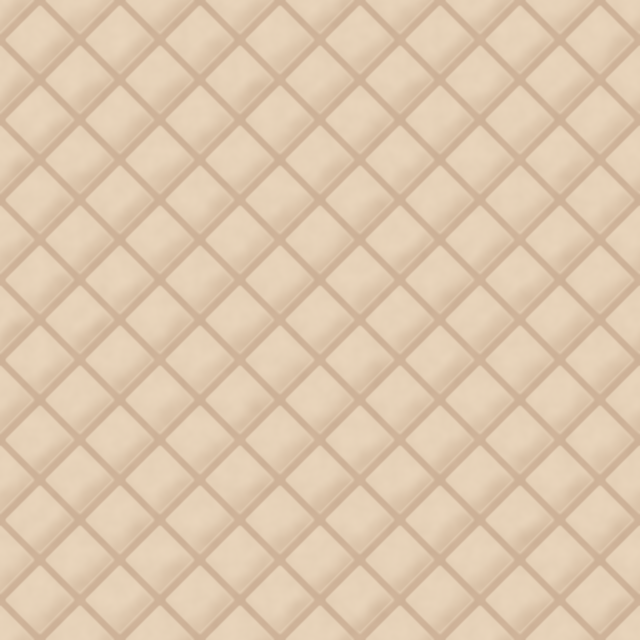
Give the GLSL for this pattern, as a WebGL 2 fragment shader.

```glsl
#version 300 es
precision highp float;
// Quilted cream lattice: square cushions turned 45 degrees, parted by tan seams.
// Each cushion is a rounded box, shaded toward its lower right side with a thin
// pale rim; wrapping gradient noise and a hash per cushion vary the tone softly.

#define REPEATS 8.0        // diamonds across and down
#define SEAM_WIDTH 0.115   // seam, in cushion sides
#define CORNER 0.045       // corner radius of a cushion
#define SEAM_SOFT 0.022    // softness of the seam edge
#define SHADE_DEPTH 0.85   // strength of the lower right shade
#define RIM_STRENGTH 0.55  // strength of the pale rim
#define VARIATION 0.30     // change of shade between cushions
#define MOTTLE 0.014       // strength of the soft mottling

uniform vec2 u_resolution;
out vec4 fragColor;

const vec3 CREAM = vec3(0.905, 0.825, 0.725);
const vec3 SHADE = vec3(0.832, 0.733, 0.628);
const vec3 SEAM  = vec3(0.808, 0.700, 0.598);
const vec3 RIM   = vec3(0.900, 0.815, 0.715);

float hash(vec2 p) {
    vec3 q = fract(p.xyx * vec3(0.1031, 0.1030, 0.0973));
    q += dot(q, q.yzx + 33.33);
    return fract((q.x + q.y) * q.z);
}

// Dot product of a hashed unit gradient with the offset from its lattice corner
float cornerSlope(vec2 cell, vec2 offset, float period) {
    float angle = 6.2832 * hash(mod(cell, period) + 7.0);
    return dot(vec2(cos(angle), sin(angle)), offset);
}

// Gradient noise that wraps after a whole number of cells
float wrapNoise(vec2 p, float period) {
    vec2 i = floor(p), f = fract(p);
    vec2 u = f * f * f * (f * (f * 6.0 - 15.0) + 10.0);
    vec2 e = vec2(1.0, 0.0);
    float low = mix(cornerSlope(i, f, period),
                    cornerSlope(i + e, f - e, period), u.x);
    float high = mix(cornerSlope(i + e.yx, f - e.yx, period),
                     cornerSlope(i + e.xx, f - e.xx, period), u.x);
    return mix(low, high, u.y);
}

float roundedBox(vec2 p, float halfSide, float radius) {
    vec2 q = abs(p) - halfSide + radius;
    return length(max(q, 0.0)) + min(max(q.x, q.y), 0.0) - radius;
}

void main() {
    vec2 uv = gl_FragCoord.xy / u_resolution;
    vec2 grid = uv * REPEATS;

    // Diagonal axes: x runs to the upper right, y to the lower right
    vec2 diagonal = vec2(grid.x + grid.y, grid.x - grid.y);
    vec2 cell = floor(diagonal + 0.5);
    vec2 local = diagonal - cell;
    vec2 centre = mod(0.5 * vec2(cell.x + cell.y, cell.x - cell.y), REPEATS);
    float variation = hash(centre * 2.0 + 3.0) - 0.5;

    float pixel = 1.4142 * REPEATS / min(u_resolution.x, u_resolution.y);
    float soft = max(SEAM_SOFT, 0.75 * pixel);
    float halfSide = 0.5 - 0.5 * SEAM_WIDTH;
    float edge = roundedBox(local, halfSide, CORNER);

    // Cushion shade, strongest along the lower right side
    float wobble = 0.10 * wrapNoise(uv * 24.0, 24.0);
    float lower = smoothstep(0.04, 0.42, local.y + wobble - 0.06 * local.x);
    float along = 1.0 - 0.35 * smoothstep(0.15, 0.5, abs(local.x));
    float shade = lower * along * SHADE_DEPTH * (1.0 + VARIATION * variation);
    shade += 0.16 * smoothstep(0.15, 0.5, -local.x);
    shade += 0.10 * smoothstep(0.20, 0.5, local.x);
    vec3 color = mix(CREAM, SHADE, clamp(shade, 0.0, 1.0));

    // Thin pale rim just inside the two right hand sides
    float band = 1.0 - smoothstep(0.0, max(0.028, pixel), abs(edge + 0.035));
    float facing = max(smoothstep(0.30, 0.42, local.y),
                       0.6 * smoothstep(0.30, 0.42, local.x));
    color = mix(color, RIM, RIM_STRENGTH * band * facing);

    // Seams and soft mottling
    color = mix(color, SEAM, smoothstep(-soft, soft, edge));
    float mottle = wrapNoise(uv * 40.0, 40.0) + 0.5 * wrapNoise(uv * 96.0, 96.0);
    color += MOTTLE * mottle;

    fragColor = vec4(color, 1.0);
}
```
